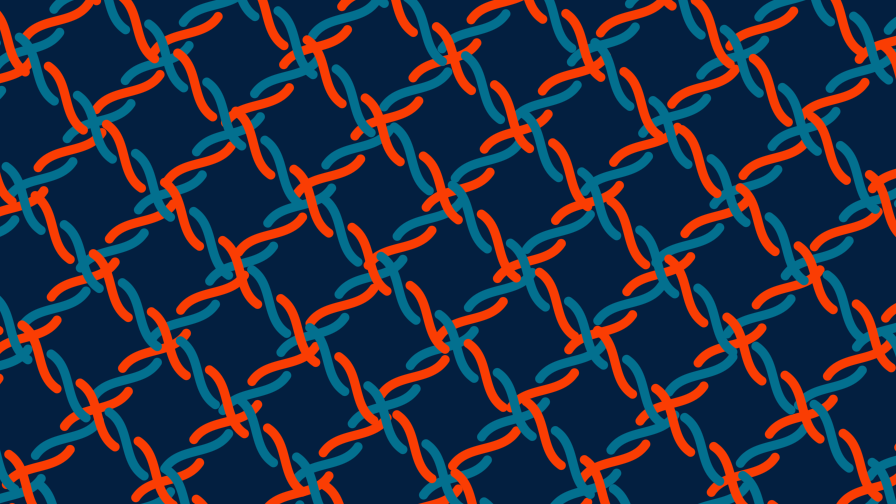
This pattern is drawn by a Shadertoy shader. Its source:

```glsl
// Diagonal lattice of two-colour ropes, each plied from short S-shaped strands.
#define LINE_GAP 0.2                     // distance between parallel ropes
#define PLY_STEP 0.0815                  // distance between strands on a rope
#define HALF_LENGTH 0.0693               // half a strand, along the rope
#define SWAY 0.0214                      // sideways reach of a strand
#define BEND 27.5                        // angular frequency of the S curve
#define THICKNESS 0.0181                 // strand width
#define RISING_SHIFT vec2(-0.0614, -0.0732)  // along, across
#define FALLING_SHIFT vec2(-0.1000, -0.0797)
#define NAVY vec3(0.01, 0.12, 0.25)
#define TEAL vec3(0.01, 0.44, 0.56)
#define ORANGE vec3(0.98, 0.24, 0.01)

// Distance to one S strand centred at the origin and running along x.
float strandDistance(vec2 p) {
    float t = clamp(p.x, -HALF_LENGTH, HALF_LENGTH);
    for (int i = 0; i < 4; i++) {
        float offset = SWAY * sin(BEND * t) - p.y;
        float slope = SWAY * BEND * cos(BEND * t);
        t -= (t - p.x + offset * slope) / (1.0 + slope * slope);
        t = clamp(t, -HALF_LENGTH, HALF_LENGTH);
    }
    return length(p - vec2(t, SWAY * sin(BEND * t))) - 0.5 * THICKNESS;
}

// Paints a family of parallel ropes; strands alternate in colour.
vec3 paintRopes(vec3 colour, vec2 p, float blur) {
    p.y -= LINE_GAP * round(p.y / LINE_GAP);
    float nearest = round(p.x / PLY_STEP);
    for (float k = -1.0; k <= 1.0; k++) {
        float id = nearest + k;
        float d = strandDistance(p - vec2(id * PLY_STEP, 0.0));
        vec3 ink = mod(id, 2.0) < 0.5 ? ORANGE : TEAL;
        colour = mix(colour, ink, 1.0 - smoothstep(-blur, blur, d));
    }
    return colour;
}

void mainImage(out vec4 fragColor, in vec2 fragCoord) {
    vec2 p = (fragCoord - 0.5 * iResolution.xy) / iResolution.y;
    float blur = 0.75 / iResolution.y;

    // Axes along the rising and falling diagonals.
    vec2 diagonal = vec2(p.x + p.y, p.x - p.y) * sqrt(0.5);

    // Falling ropes lie over the rising ones.
    vec3 colour = paintRopes(NAVY, diagonal - RISING_SHIFT, blur);
    vec2 falling = vec2(diagonal.y, -diagonal.x);
    colour = paintRopes(colour, falling - FALLING_SHIFT, blur);

    fragColor = vec4(colour, 1.0);
}
```
